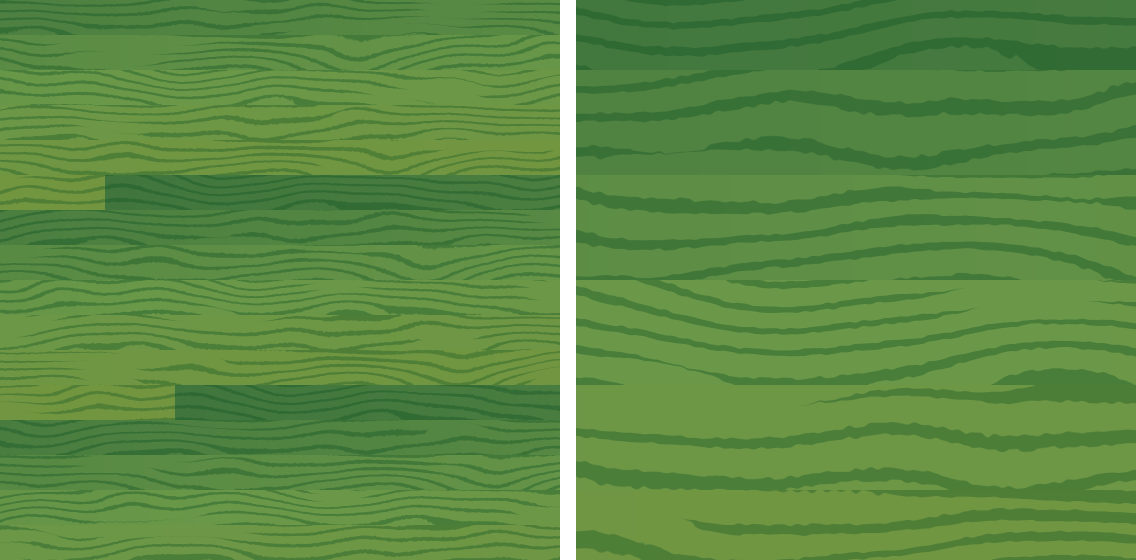
Left, the full canvas; right, a detail of the centre.
A WebGL 2 fragment shader for this texture:

```glsl
#version 300 es
precision highp float;
// Sixteen rows of green wooden planks with wavy grain and a shade that runs on from row to row.
uniform vec2 u_resolution;
out vec4 fragColor;

const float ROWS = 16.0;
const float SHADE_LENGTH = 6.125;   // rows covered by one dark-to-light run
const float SHADE_START = 5.1875;   // where a run begins, counted in rows from the top
const float GRAIN_LENGTH = 3.0625;  // rows after which the grain nearly recurs
const float LINES_PER_ROW = 2.5;

const vec3 WOOD_DARK = vec3(0.25, 0.46, 0.24);
const vec3 WOOD_MID = vec3(0.415, 0.595, 0.285);
const vec3 WOOD_WARM = vec3(0.45, 0.585, 0.25);
const vec3 GRAIN_DARK = vec3(0.18, 0.41, 0.20);
const vec3 GRAIN_MID = vec3(0.28, 0.49, 0.23);
const vec3 GRAIN_WARM = vec3(0.32, 0.50, 0.21);

float hash(vec2 p) {
    vec3 q = fract(vec3(p.xyx) * 0.1031);
    q += dot(q, q.yzx + 33.33);
    return fract((q.x + q.y) * q.z);
}

// Value noise that wraps along x after a whole number of cells.
float noise(vec2 p, float period) {
    vec2 cell = floor(p);
    vec2 f = p - cell;
    f = f * f * (3.0 - 2.0 * f);
    float x0 = mod(cell.x, period);
    float x1 = mod(cell.x + 1.0, period);
    float low = mix(hash(vec2(x0, cell.y)), hash(vec2(x1, cell.y)), f.x);
    float high = mix(hash(vec2(x0, cell.y + 1.0)), hash(vec2(x1, cell.y + 1.0)), f.x);
    return mix(low, high, f.y);
}

vec3 threeStops(vec3 a, vec3 b, vec3 c, float t) {
    return t < 0.5 ? mix(a, b, t * 2.0) : mix(b, c, t * 2.0 - 1.0);
}

// Noise along the strip, stretched so that it closes after one grain length.
float stripNoise(float along, float across, float cells, float seed) {
    return noise(vec2(along / GRAIN_LENGTH * cells, across + seed), cells);
}

// Coverage of the grain lines: contours of a warped height, swelling and tapering.
float grainMask(float along, float across, vec2 uv, float softness) {
    float warp = 3.0 * stripNoise(along, across * 0.8, 17.0, 11.3);
    warp += 0.9 * stripNoise(along, across * 1.3, 37.0, 47.6);
    warp += 0.8 * noise(vec2(along * 4.0, across * 0.9 + 71.2), 128.0);
    float ragged = noise(uv * vec2(230.0, 150.0), 512.0) - 0.5;
    float height = across * LINES_PER_ROW + warp + 0.09 * ragged;

    float swell = smoothstep(0.66, 0.92, stripNoise(along, across * 1.5, 19.0, 90.4));
    float taper = smoothstep(0.08, 0.28, noise(vec2(along * 5.0, across * 1.6 + 130.7), 128.0));
    float halfWidth = mix(-0.03, 0.135, taper) + 0.2 * swell;
    float distanceToLine = abs(fract(height) - 0.5);
    return 1.0 - smoothstep(halfWidth - softness, halfWidth + softness, distanceToLine);
}

vec3 plankColour(vec2 uv, float softness) {
    float fromTop = (1.0 - uv.y) * ROWS;
    float along = floor(fromTop) + uv.x;
    float across = fract(fromTop);
    float shade = fract((along - SHADE_START) / SHADE_LENGTH);
    vec3 wood = threeStops(WOOD_DARK, WOOD_MID, WOOD_WARM, shade);
    vec3 grain = threeStops(GRAIN_DARK, GRAIN_MID, GRAIN_WARM, shade);
    return mix(wood, grain, grainMask(along, across, uv, softness));
}

void main() {
    float softness = 0.5 * ROWS * LINES_PER_ROW / u_resolution.y;
    vec3 sum = vec3(0.0);
    // Four samples per pixel smooth the plank edges.
    for (int i = 0; i < 4; i++) {
        vec2 offset = vec2(i % 2, i / 2) * 0.5 - 0.25;
        sum += plankColour((gl_FragCoord.xy + offset) / u_resolution, softness);
    }
    fragColor = vec4(sum / 4.0, 1.0);
}
```
